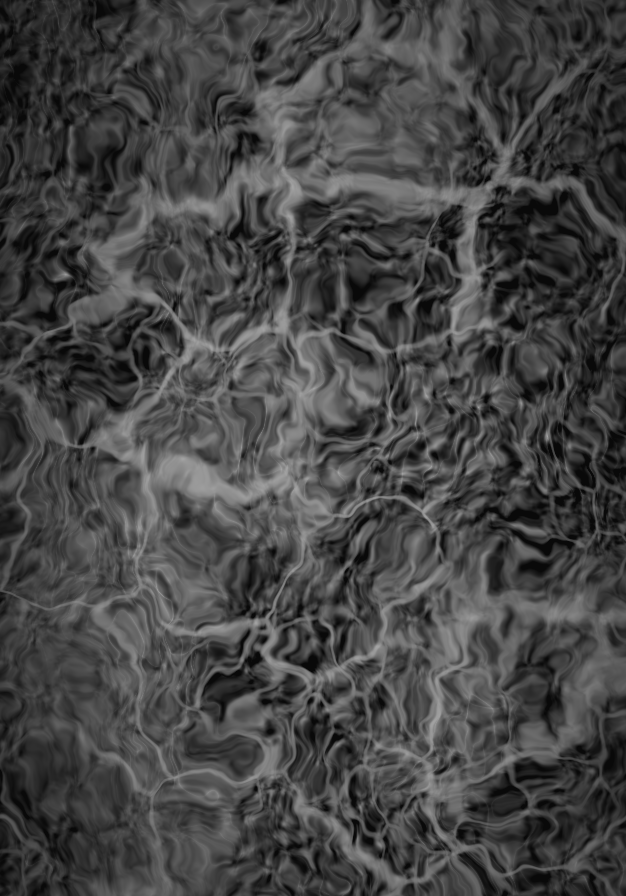
A Shadertoy shader for this texture:

```glsl
// Weathered dark stonework: rough rock blocks with pale, broken mortar seams.
// Warped cellular noise draws seams and cracks; stretched layered noise adds
// upright veins, drifting haze and a fine relief grain.

const float SHADOW = 0.035;
const float ROCK = 0.205;
const float HAZE = 0.37;
const float CRACK = 0.44;
const float MORTAR = 0.53;

vec2 hash2(vec2 p) {
    vec3 q = fract(p.xyx * vec3(0.1031, 0.1030, 0.0973));
    q += dot(q, q.yzx + 33.33);
    return fract((q.xx + q.yz) * q.zy);
}

float noise(vec2 p) {
    vec2 i = floor(p), f = fract(p);
    f = f * f * (3.0 - 2.0 * f);
    float low = mix(hash2(i).x, hash2(i + vec2(1, 0)).x, f.x);
    float high = mix(hash2(i + vec2(0, 1)).x, hash2(i + vec2(1, 1)).x, f.x);
    return mix(low, high, f.y);
}

// Layered noise, normalised to 0..1
float layers(vec2 p, int octaves) {
    float sum = 0.0, total = 0.0, weight = 1.0;
    for (int i = 0; i < octaves; i++) {
        sum += weight * noise(p);
        total += weight;
        weight *= 0.55;
        p = mat2(1.9, 0.6, -0.6, 1.9) * p + 7.3;
    }
    return sum / total;
}

// Cellular noise: second minus first distance, zero on the cell borders
float cellBorder(vec2 p) {
    vec2 i = floor(p), f = fract(p);
    float first = 8.0, second = 8.0;
    for (int y = -1; y <= 1; y++)
    for (int x = -1; x <= 1; x++) {
        vec2 cell = vec2(x, y);
        float d = length(cell + 0.1 + 0.8 * hash2(i + cell) - f);
        second = min(second, max(first, d));
        first = min(first, d);
    }
    return second - first;
}

float ridge(vec2 p, float sharpness) {
    return pow(1.0 - abs(2.0 * noise(p) - 1.0), sharpness);
}

vec2 warp(vec2 p, float scale, int octaves) {
    return vec2(layers(p * scale, octaves), layers(p * scale + 31.7, octaves)) - 0.5;
}

float line(float dist, float width) {
    return 1.0 - smoothstep(0.15 * width, width, dist);
}

float vignette(vec2 uv) {
    vec2 c = uv - vec2(0.53, 0.46);
    float corner = smoothstep(0.25, 0.85, length(c * vec2(1.15, 1.0)));
    return 1.08 - 0.6 * corner;
}

void mainImage(out vec4 fragColor, in vec2 fragCoord) {
    vec2 uv = fragCoord / iResolution.xy;
    vec2 p = fragCoord / iResolution.y;
    vec2 q = p + 0.13 * warp(p, 6.0, 3) + 0.022 * warp(p, 38.0, 2);

    // Rough rock with side-lit pits
    vec2 g = q * vec2(95.0, 72.0);
    float grain = layers(g, 3) - 0.5;
    float relief = layers(g, 2) - layers(g + vec2(0.45, -0.5), 2);
    float broad = layers(p * 4.0 + 3.0, 3) - 0.5;
    float tone = ROCK + 0.35 * broad + 0.42 * grain + 0.3 * relief;

    // Soft upright haze, strongest in a strip on the left
    float strip = exp(-pow((q.x - 0.09) / 0.06, 2.0));
    float cloud = layers(q * vec2(9.0, 3.5) + 12.0, 4) + 0.12 * strip;
    float haze = smoothstep(0.45, 0.72, cloud);
    tone = mix(tone, HAZE + 0.22 * grain, 0.65 * haze);

    // Thin upright veins
    float veinArea = smoothstep(0.36, 0.62, layers(p * 6.0 + 21.0, 2));
    float veins = ridge(q * vec2(48.0, 15.0), 9.0) + 0.6 * ridge(q * vec2(85.0, 34.0), 8.0);
    tone += 0.15 * veins * veinArea;

    // Fine branching cracks
    float crackArea = smoothstep(0.42, 0.62, layers(p * 8.0 + 40.0, 3));
    float cracks = line(cellBorder(q * vec2(19.0, 13.0)), 0.13);
    tone = mix(tone, CRACK + 0.2 * grain, 0.75 * cracks * crackArea);

    // Broken mortar seams of changing width, with a faint glow
    float border = cellBorder(q * vec2(5.8, 6.6) + 2.0);
    float seamArea = smoothstep(0.33, 0.52, layers(p * 5.0 + 60.0, 2));
    float width = mix(0.045, 0.2, smoothstep(0.36, 0.68, layers(p * 9.0 + 80.0, 2)));
    float seam = line(border, width) * seamArea;
    tone += 0.07 * exp(-9.0 * border) * seamArea;
    tone = mix(tone, MORTAR + 0.25 * grain, 0.85 * seam);

    tone = clamp(tone * vignette(uv), SHADOW, 0.64);
    fragColor = vec4(vec3(tone), 1.0);
}
```
